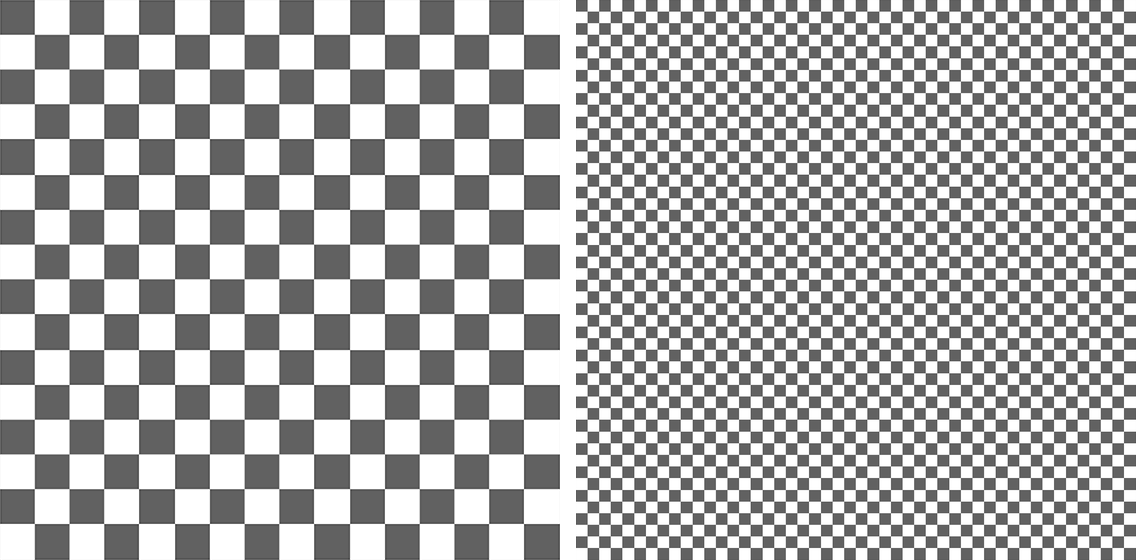
Left, the tile; right, the same tile 3 across and 3 down.
This pattern is drawn by a Shadertoy shader. Its source:

```glsl
// Checkerboard of dark grey and white squares with thin, slightly darker rims.

const float CELLS = 16.0;             // squares along each side, even so it tiles
const float GRID = 435.0;             // fine steps along each side that edges snap to
const float SNAP_BIAS = 2.0;          // shifts which squares are one step wider
const float EDGE_WIDTH = 1.0 / GRID;  // width of the soft border and of the rim
const float RIM_STRENGTH = 0.21;      // how much the rim darkens the grey
const vec3 DARK = vec3(0.380);
const vec3 LIGHT = vec3(1.0);
const float PI = 3.14159;

// Position of each square border, snapped to the fine grid
vec2 snappedEdge(vec2 index) {
    return floor((index * GRID + SNAP_BIAS) / CELLS) / GRID;
}

// Square wave per axis: +1 on even bands, -1 on odd ones, peaking beside borders
vec2 bandWave(vec2 p, float softness) {
    vec2 index = floor(p * CELLS + 0.5);
    vec2 parity = 1.0 - 2.0 * mod(index, 2.0);
    vec2 offset = (p - snappedEdge(index)) / softness;
    vec2 ramp = 2.0 * smoothstep(-0.5, 0.5, offset) - 1.0;
    vec2 rim = sin(PI * clamp(abs(offset) - 0.5, 0.0, 1.0));
    return parity * (ramp + RIM_STRENGTH * sign(offset) * rim);
}

void mainImage(out vec4 fragColor, in vec2 fragCoord) {
    vec2 p = fragCoord / iResolution.xy;
    p.y = 1.0 - p.y; // count rows from the top

    // Never softer than one pixel on small canvases
    float softness = max(EDGE_WIDTH, 1.0 / min(iResolution.x, iResolution.y));
    vec2 wave = bandWave(p, softness);

    // The product of both waves alternates the squares
    float darkness = 0.5 + 0.5 * wave.x * wave.y;
    vec3 color = mix(LIGHT, DARK, darkness);
    fragColor = vec4(clamp(color, 0.0, 1.0), 1.0);
}
```
